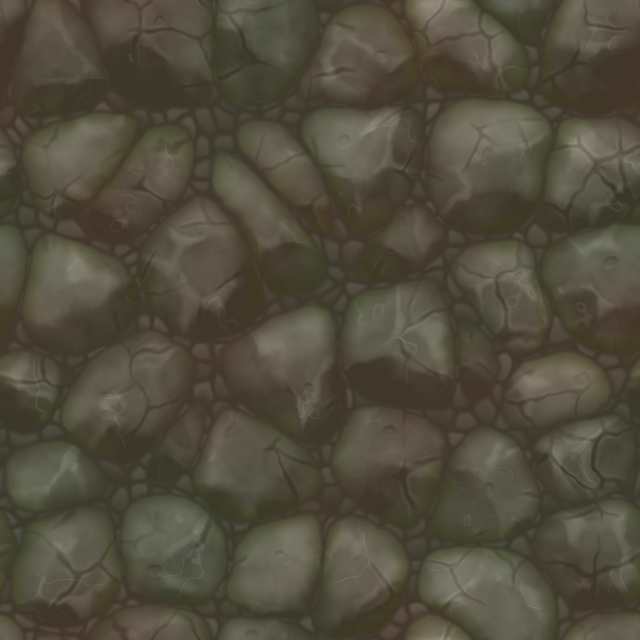
A WebGL 1 fragment shader for this texture:

```glsl
precision highp float;
uniform vec2 u_resolution;

#define ROCKS 6.0
#define SIZE_SPREAD 0.32
#define CRACK_CELLS 11.0
#define PEBBLES 30.0
#define FACET_SHARPNESS 26.0
#define RELIEF 0.56
#define GRAIN 0.42
#define SHADOW_COLOR vec3(0.245, 0.215, 0.165)
#define LIGHT_COLOR vec3(0.53, 0.52, 0.46)

// Hash of a lattice cell that repeats every n cells
vec3 hash3(vec2 cell, float n, float seed) {
  vec2 c = floor(mod(cell + 0.5, n));
  vec3 q = fract(vec3(c.xyx + seed * 7.31) * vec3(0.1031, 0.1030, 0.0973));
  q += dot(q, q.yxz + 33.33);
  return fract((q.xxy + q.yzz) * q.zyx);
}

float noise(vec2 p, float n, float seed) {
  vec2 i = floor(p * n), f = fract(p * n);
  f = f * f * (3.0 - 2.0 * f);
  float low = mix(hash3(i, n, seed).x, hash3(i + vec2(1, 0), n, seed).x, f.x);
  float high = mix(hash3(i + vec2(0, 1), n, seed).x, hash3(i + 1.0, n, seed).x, f.x);
  return mix(low, high, f.y);
}

float fbm(vec2 p, float n, float seed) {
  float sum = 0.0, amp = 0.533;
  for (int i = 0; i < 4; i++) {
    sum += amp * noise(p, n, seed + float(i));
    n *= 2.0;
    amp *= 0.5;
  }
  return sum;
}

vec2 wobble(vec2 p, float n, float seed) {
  return vec2(fbm(p, n, seed), fbm(p, n, seed + 5.0)) - 0.5;
}

// Weighted Voronoi cells with rounded corners; lengths are in cells
void cells(vec2 p, float n, float seed, float spread, float sharp,
           out vec2 local, out vec2 id, out float edge) {
  vec2 base = floor(p * n), f = fract(p * n), nearest = vec2(0.0);
  float best = 100.0;
  for (int y = -2; y <= 2; y++) for (int x = -2; x <= 2; x++) {
    vec2 g = vec2(x, y);
    vec3 h = hash3(base + g, n, seed);
    vec2 site = g + 0.1 + 0.8 * h.xy - f;
    float power = dot(site, site) - spread * h.z;
    if (power < best) { best = power; nearest = site; id = base + g; }
  }
  float sum = 0.0;
  for (int y = -2; y <= 2; y++) for (int x = -2; x <= 2; x++) {
    vec2 g = vec2(x, y);
    vec3 h = hash3(base + g, n, seed);
    vec2 site = g + 0.1 + 0.8 * h.xy - f;
    float gap = length(site - nearest);
    float power = dot(site, site) - spread * h.z;
    if (gap > 0.001) sum += exp(-sharp * (power - best) / (2.0 * gap));
  }
  edge = -log(sum + 0.000001) / sharp;
  local = -nearest;
}

// Chiselled dome: x is the light on the facets, y marks their ridges
vec2 facets(vec2 local, vec2 id) {
  vec3 sun = normalize(vec3(-0.2, 0.8, 0.6));
  float total = 0.0, squares = 0.0, lit = 0.0;
  for (int k = 0; k < 8; k++) {
    vec3 h = hash3(id, ROCKS, 20.0 + float(k));
    float angle = (float(k) + h.x) * 0.8976;
    float side = step(float(k), 6.5);
    vec2 slope = vec2(cos(angle), sin(angle)) * mix(0.2, 0.55 + 0.8 * h.y, side);
    float height = side * (0.12 + 0.3 * h.z) - dot(slope, local);
    float w = exp(-FACET_SHARPNESS * height);
    total += w;
    squares += w * w;
    lit += w * max(dot(normalize(vec3(slope, 1.0)), sun), 0.0);
  }
  return vec2(lit / total, smoothstep(0.28, 0.62, 1.0 - squares / (total * total)));
}

void main() {
  vec2 uv = gl_FragCoord.xy / u_resolution;
  vec2 fine = wobble(uv, 26.0, 3.0);
  vec2 p = uv + 0.045 * wobble(uv, 7.0, 1.0) + 0.006 * fine;
  float grain = fbm(uv + 0.03 * fine, 24.0, 41.0) - 0.5;
  float patches = fbm(uv, 9.0, 51.0);

  // Rocks, lit from above
  vec2 local, id;
  float edge;
  cells(p, ROCKS, 2.0, SIZE_SPREAD, 10.0, local, id, edge);
  vec3 rock = hash3(id, ROCKS, 9.0);
  vec2 face = facets(local + 0.1 * fine, id);
  float tone = 0.07 + RELIEF * face.x + 0.1 * (rock.x - 0.5) + 0.12 * local.y;
  tone += GRAIN * grain + 0.35 * (patches - 0.5);

  // Worn ridges and pale veins
  float worn = smoothstep(0.4, 0.62, fbm(uv, 17.0, 61.0));
  tone += face.y * (0.04 + 0.24 * worn);
  float vein = abs(fbm(p + rock.yz, 10.0, 71.0) - 0.5);
  tone += 0.15 * worn * (1.0 - smoothstep(0.003, 0.014, vein));

  // Cracks with a lighter lip
  vec2 crackLocal, crackId;
  float crackEdge;
  vec2 crackPoint = p + rock.xy + 0.04 * wobble(uv, 14.0, 81.0);
  cells(crackPoint, CRACK_CELLS, 6.0, 0.2, 50.0, crackLocal, crackId, crackEdge);
  float broken = smoothstep(0.46, 0.56, fbm(p + rock.zx, 7.0, 91.0));
  float lip = smoothstep(0.03, 0.07, crackEdge) * (1.0 - smoothstep(0.07, 0.13, crackEdge));
  tone += broken * (0.1 * lip * worn - 0.22 * (1.0 - smoothstep(0.0, 0.06, crackEdge)));

  // One small pit on some rocks
  vec2 pit = local - 0.5 * (rock.yz - 0.5) + 0.05 * fine;
  float rim = 1.0 - smoothstep(0.008, 0.025, abs(length(pit) - 0.045));
  tone -= step(0.4, rock.x) * rim * 3.0 * (pit.y + 0.015);

  // Shaded joints, with pebbles where they widen
  tone *= mix(0.3, 1.0, smoothstep(-0.02, 0.17, edge));
  vec2 pebbleLocal, pebbleId;
  float pebbleEdge;
  cells(p, PEBBLES, 12.0, 0.2, 14.0, pebbleLocal, pebbleId, pebbleEdge);
  float pebble = 0.1 + 0.2 * hash3(pebbleId, PEBBLES, 13.0).x + 0.2 * pebbleLocal.y;
  pebble *= smoothstep(0.0, 0.22, pebbleEdge);
  float joint = 1.0 - smoothstep(-0.01, 0.035, edge);
  tone = mix(tone, pebble * smoothstep(0.02, -0.04, edge) + 0.03, joint);

  // Earth and moss tints
  vec3 color = mix(SHADOW_COLOR, LIGHT_COLOR, clamp(tone, 0.0, 1.1));
  float tint = fbm(uv, 6.0, 101.0) - 0.5 + 0.15 * (rock.y - 0.5);
  color += tint * vec3(0.07, -0.02, -0.01);
  float moss = smoothstep(0.2, 0.05, edge) * (1.0 - joint) * smoothstep(0.45, 0.65, patches);
  color += moss * vec3(-0.005, 0.012, -0.025);
  gl_FragColor = vec4(color, 1.0);
}
```
